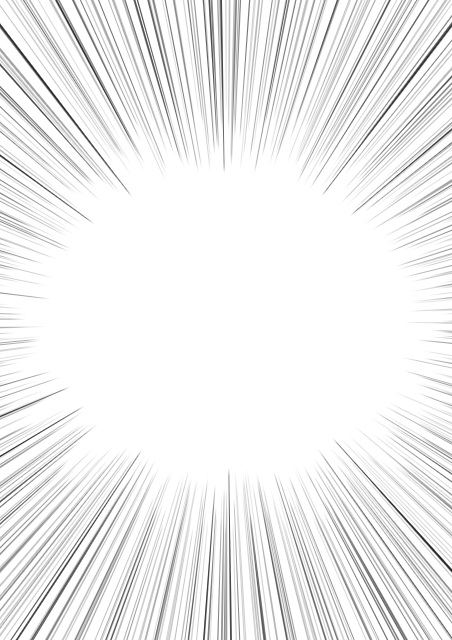
Reproduce this background procedurally as a WebGL 2 fragment shader.

```glsl
#version 300 es
precision highp float;
// Radial grey speed lines closing in on an empty white oval.

uniform vec2 u_resolution;
out vec4 outColor;

const float TAU = 6.2831853;

vec4 hash4(vec2 p) {
    vec4 q = fract(p.xyxy * vec4(0.1031, 0.1030, 0.0973, 0.1099));
    q += dot(q, q.wzxy + 33.33);
    return fract((q.xxyz + q.yzzw) * q.zywx);
}

// Coverage of a stroke; strokes thinner than a pixel fade instead of breaking.
float stroke(float dist, float halfWidth, float pixel) {
    float drawn = max(halfWidth, 0.5 * pixel);
    return clamp((drawn - abs(dist)) / pixel + 0.5, 0.0, 1.0) * halfWidth / drawn;
}

// One ring of jittered lines, one per angular cell.
float lineLayer(float angle, float radius, float oval, float count, float pixel) {
    float slot = (angle / TAU + 0.5) * count;
    float cell = mod(floor(slot), count);
    vec4 rnd = hash4(vec2(cell + 1.7, count));
    float dist = (fract(slot) - mix(0.15, 0.85, rnd.x)) * TAU / count * radius;
    float reach = oval - 1.0 - 0.42 * rnd.y;
    float halfWidth = mix(0.0004, mix(0.0006, 0.0015, rnd.z), smoothstep(0.0, 0.9, reach));
    float tone = mix(0.17, 0.62, rnd.w * rnd.w);
    return stroke(dist, halfWidth, pixel) * tone * smoothstep(0.0, 0.12, reach);
}

// Darker long lines at chosen angles.
float accentLines(float angle, float radius, float oval, float pixel) {
    float angles[10] = float[10](1.589, -1.558, 2.225, 2.512, 0.920,
                                 0.705, -0.838, -2.153, -2.742, -2.602);
    float ink = 0.0;
    for (int i = 0; i < 10; i++) {
        float turn = angle - angles[i];
        float dist = cos(turn) > 0.0 ? sin(turn) * radius : 1.0;
        float reach = oval - 1.0;
        float halfWidth = mix(0.0005, 0.0014, smoothstep(0.0, 1.1, reach));
        ink = max(ink, stroke(dist, halfWidth, pixel) * smoothstep(0.0, 0.08, reach));
    }
    return 0.72 * ink;
}

void main() {
    float pixel = 1.0 / u_resolution.y;
    vec2 p = (gl_FragCoord.xy - u_resolution * vec2(0.502, 0.499)) * pixel;
    float angle = atan(p.y, p.x);
    float radius = length(p);
    float oval = length(p / vec2(0.272, 0.228));

    // Overlapping layers with unrelated counts hide the regular spacing.
    float paper = 1.0;
    for (int i = 0; i < 5; i++) {
        float count = 53.0 + 31.0 * float(i);
        paper *= 1.0 - lineLayer(angle, radius, oval, count, pixel);
    }
    paper *= 1.0 - accentLines(angle, radius, oval, pixel);

    outColor = vec4(vec3(paper), 1.0);
}
```
